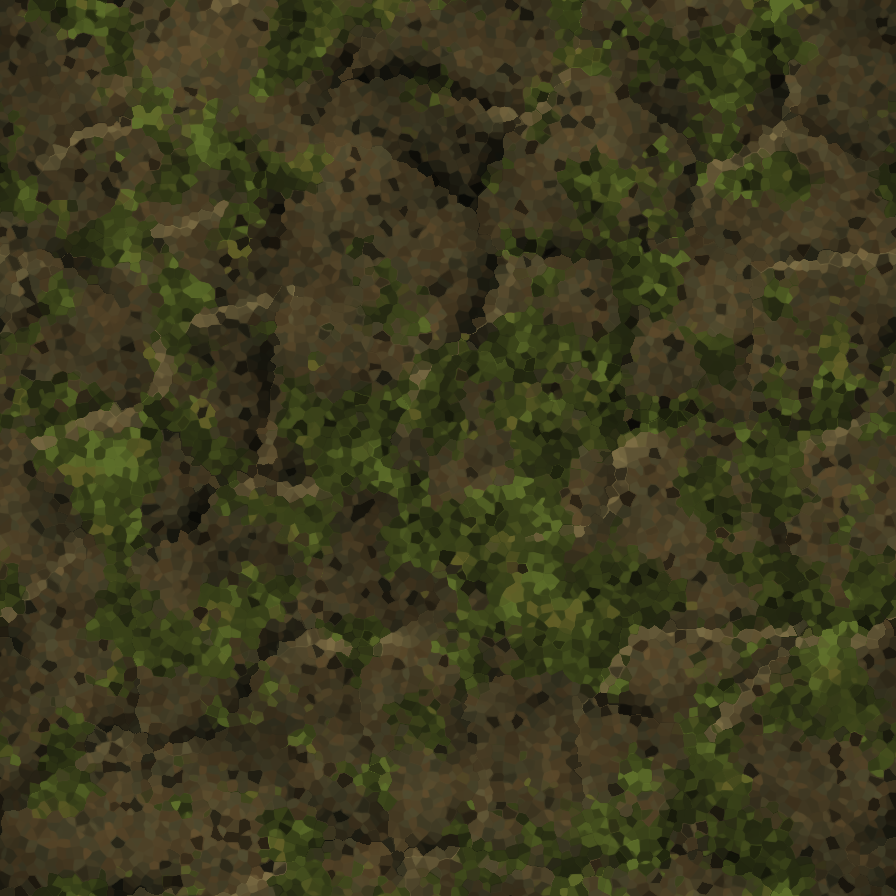
A WebGL 1 fragment shader for this texture:

```glsl
precision highp float;
uniform vec2 u_resolution;

#define DABS 94.0
#define DAB_SHARPNESS 20.0
#define STONES 6.0
#define STONE_WARP 0.05
#define MOSS_SCALE 15.0
#define MOSS_LEVEL 0.535
#define GRAIN 0.36
#define LIGHT_DIR vec2(-0.5, 0.866)

const vec3 SOIL_DARK = vec3(0.135, 0.122, 0.075);
const vec3 SOIL_LIGHT = vec3(0.385, 0.33, 0.2);
const vec3 RIM = vec3(0.52, 0.46, 0.29);
const vec3 MOSS_DARK = vec3(0.13, 0.15, 0.06);
const vec3 MOSS_MID = vec3(0.215, 0.255, 0.09);
const vec3 MOSS_LIGHT = vec3(0.37, 0.45, 0.165);
const vec3 MOSS_DRY = vec3(0.39, 0.38, 0.15);

vec2 hash2(vec2 p) {
  vec3 q = fract(p.xyx * vec3(0.1031, 0.1030, 0.0973));
  q += dot(q, q.yzx + 33.33);
  return fract((q.xx + q.yz) * q.zy);
}

// Value noise that wraps after n cells
float noise(vec2 uv, float n, float seed) {
  vec2 p = uv * n, i = floor(p), f = fract(p);
  f = f * f * (3.0 - 2.0 * f);
  float a = hash2(mod(i, n) + seed).x;
  float b = hash2(mod(i + vec2(1.0, 0.0), n) + seed).x;
  float c = hash2(mod(i + vec2(0.0, 1.0), n) + seed).x;
  float d = hash2(mod(i + 1.0, n) + seed).x;
  return mix(mix(a, b, f.x), mix(c, d, f.x), f.y);
}

float fbm(vec2 uv, float n, float seed) {
  float sum = 0.0, amp = 0.457;
  for (int k = 0; k < 4; k++) {
    sum += amp * noise(uv, n, seed);
    n *= 2.0;
    amp *= 0.6;
    seed += 17.0;
  }
  return sum;
}

// Painterly dabs: xy = centre of the dab, zw = its random values
vec4 dab(vec2 uv) {
  vec2 p = uv * DABS, cell = floor(p);
  vec4 sum = vec4(0.0);
  float total = 0.0;
  for (int y = -1; y <= 1; y++)
    for (int x = -1; x <= 1; x++) {
      vec2 c = cell + vec2(float(x), float(y));
      vec2 id = mod(c, DABS);
      vec2 rnd = hash2(id + 211.0);
      vec2 centre = c + hash2(id + 5.0);
      // Dark dabs lie on top, so they come out round
      float d = length(p - centre) - 0.35 * (1.0 - rnd.x);
      float w = exp(-DAB_SHARPNESS * d);
      sum += w * vec4(centre / DABS, rnd);
      total += w;
    }
  return sum / total;
}

// Stones: x = distance to the edge, y = how far that edge faces the light, z = tint
vec3 stone(vec2 uv) {
  vec2 p = uv * STONES, cell = floor(p), f = fract(p);
  vec2 nearest = vec2(0.0), home = vec2(0.0), outward = vec2(0.0);
  float best = 9.0, edge = 9.0;
  for (int y = -1; y <= 1; y++)
    for (int x = -1; x <= 1; x++) {
      vec2 g = vec2(float(x), float(y));
      vec2 r = g + hash2(mod(cell + g, STONES) + 71.0) - f;
      float d = dot(r, r);
      if (d < best) { best = d; nearest = r; home = g; }
    }
  for (int y = -2; y <= 2; y++)
    for (int x = -2; x <= 2; x++) {
      vec2 g = home + vec2(float(x), float(y));
      vec2 r = g + hash2(mod(cell + g, STONES) + 71.0) - f;
      vec2 across = r - nearest;
      if (dot(across, across) > 0.0001) {
        vec2 n = normalize(across);
        float d = dot(0.5 * (nearest + r), n);
        if (d < edge) { edge = d; outward = n; }
      }
    }
  return vec3(edge, dot(outward, LIGHT_DIR), hash2(mod(cell + home, STONES) + 131.0).x);
}

void main() {
  vec4 d = dab(gl_FragCoord.xy / u_resolution);
  vec2 uv = d.xy;
  float tone = d.z - 0.5;

  // Stone relief: shaded lower sides, broken bright upper rims
  vec2 warp = vec2(noise(uv, 9.0, 23.0), noise(uv, 9.0, 97.0)) - 0.5;
  vec3 s = stone(uv + STONE_WARP * warp);
  float patchy = noise(uv, 13.0, 301.0);
  float shade = (1.0 - smoothstep(0.02, 0.2, s.x)) * (1.0 - smoothstep(-0.7, 0.2, s.y));
  shade *= smoothstep(0.15, 0.8, patchy);
  float rim = smoothstep(0.01, 0.04, s.x) * (1.0 - smoothstep(0.07, 0.14, s.x));
  rim *= smoothstep(0.45, 0.85, s.y) * smoothstep(0.35, 0.7, noise(uv, 10.0, 411.0));

  // Soil
  float v = 0.53 + 0.95 * (fbm(uv, 11.0, 41.0) - 0.5) + GRAIN * tone + 0.1 * (s.z - 0.5);
  v -= 0.6 * shade;
  vec3 color = mix(SOIL_DARK, SOIL_LIGHT, clamp(v, -0.25, 1.1));
  color *= 1.0 + 0.14 * (d.w - 0.5) * vec3(1.0, -0.3, -1.0);
  color = mix(color, RIM * (0.9 + 0.35 * tone), 0.75 * rim);

  // Moss
  float cover = fbm(uv, MOSS_SCALE, 151.0) + 0.1 * tone - 0.1 * rim;
  float moss = smoothstep(MOSS_LEVEL - 0.04, MOSS_LEVEL + 0.04, cover);
  float m = 0.44 + 1.3 * (fbm(uv, 22.0, 251.0) - 0.5) + 0.55 * (d.w - 0.5) + 0.2 * tone;
  m -= 0.3 * shade;
  vec3 green = mix(MOSS_DARK, MOSS_MID, smoothstep(0.05, 0.45, m));
  vec3 tip = mix(MOSS_LIGHT, MOSS_DRY, smoothstep(0.5, 0.8, noise(uv, 32.0, 503.0)));
  green = mix(green, tip, smoothstep(0.45, 0.9, m));
  color = mix(color, green, 0.9 * moss);

  // Scattered dark specks
  color *= 1.0 - 0.4 * (1.0 - smoothstep(0.03, 0.08, d.z));
  gl_FragColor = vec4(color, 1.0);
}
```
